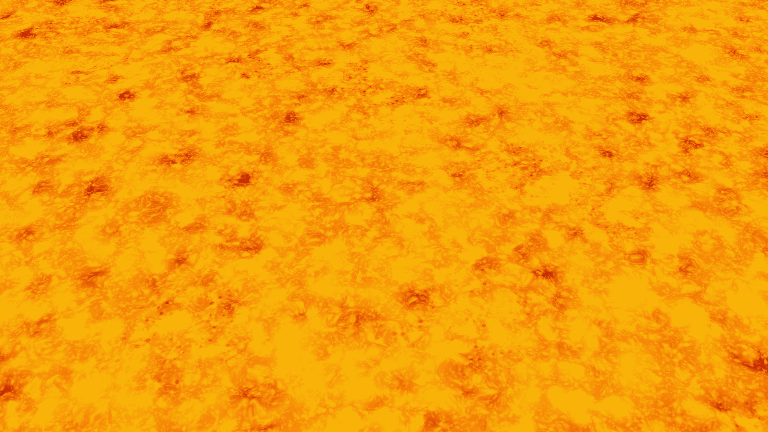
Give the GLSL for this texture, as a WebGL 2 fragment shader.

```glsl
#version 300 es
precision highp float;
// A glowing molten plain seen at a slant, mottled with ragged dark crust.
// Cellular kernel noise is layered on the receding ground, each layer bent
// partly into ridges; its unit-variance sum picks a colour from a heat ramp.

#define HORIZON 2.0        // height of the vanishing line, in canvas heights
#define TILT 2.2           // foreshortening of the ground
#define SCALE 26.0         // cells per unit of ground
#define OCTAVES 5
#define GAIN 0.80          // strength of each finer layer
#define RIDGE 0.36         // share of veins in the finer layers
#define WARP 0.15          // raggedness of the patches
#define CONTRAST 0.95
#define COOLING -0.19      // shifts the whole plain towards dark crust
#define SPECKLE 1.1        // darkness of the small cinders

uniform vec2 u_resolution;
out vec4 fragColor;

const vec3 HEAT[6] = vec3[6](
    vec3(0.975, 0.70, 0.03), vec3(0.97, 0.63, 0.03), vec3(0.97, 0.56, 0.03),
    vec3(0.95, 0.48, 0.02), vec3(0.90, 0.37, 0.02), vec3(0.78, 0.19, 0.02));

// Three random values in 0..1 for one cell.
vec3 hashCell(vec2 cell, uint seed) {
    uvec3 v = uvec3(uvec2(ivec2(cell)), seed) * 1664525u + 1013904223u;
    v.x += v.y * v.z; v.y += v.z * v.x; v.z += v.x * v.y;
    v ^= v >> 16u;
    v.x += v.y * v.z; v.y += v.z * v.x; v.z += v.x * v.y;
    return vec3(v & 0xffffu) / 65535.0;
}

// Sum of randomly weighted round kernels, scaled to unit variance.
float kernelNoise(vec2 p, uint seed) {
    vec2 base = floor(p);
    float sum = 0.0;
    for (int j = -1; j <= 1; j++)
    for (int i = -1; i <= 1; i++) {
        vec2 cell = base + vec2(i, j);
        vec3 rnd = hashCell(cell, seed);
        vec2 d = p - cell - rnd.xy;
        float k = max(1.0 - dot(d, d), 0.0);
        sum += (rnd.z * 2.0 - 1.0) * k * k * k;
    }
    return sum / 0.387;
}

// Scattered small dots, one per occupied cell.
float cinders(vec2 p, float blur) {
    vec2 cell = floor(p);
    vec3 rnd = hashCell(cell, 91u);
    float radius = 0.28 * smoothstep(0.45, 1.0, rnd.z);
    float dist = length(p - cell - mix(vec2(0.3), vec2(0.7), rnd.xy));
    return (1.0 - smoothstep(radius - blur, radius + blur, dist))
         * smoothstep(0.0, 0.1, radius);
}

// Layered crust; footprint is the size of a pixel in first-layer cells.
float crust(vec2 p, float footprint) {
    mat2 turn = mat2(0.8, 0.6, -0.6, 0.8) * 2.03;
    float sum = 0.0, variance = 0.0, weight = 1.0;
    for (int i = 0; i < OCTAVES; i++) {
        float n = kernelNoise(p, uint(i + 1));
        float vein = (0.798 - abs(n)) / 0.603;
        float share = i == 0 ? 0.0 : RIDGE;
        float layer = mix(n, vein, share) / length(vec2(share, 1.0 - share));
        float w = weight * (1.0 - smoothstep(0.7, 2.0, footprint));
        sum += w * layer;
        variance += w * w;
        p = turn * p + 17.3;
        footprint *= 2.03;
        weight *= GAIN;
    }
    return sum / sqrt(max(variance, 0.001));
}

vec3 heatColor(float level) {
    vec3 color = mix(HEAT[0], HEAT[1], clamp((level + 0.9) / 0.9, 0.0, 1.0));
    for (int i = 2; i < 6; i++) {
        float t = level / 0.6 - float(i - 2);
        color = mix(color, HEAT[i], clamp(t, 0.0, 1.0));
    }
    return color;
}

void main() {
    // Project the canvas onto the ground.
    vec2 uv = gl_FragCoord.xy / u_resolution.y;
    float depth = 1.0 / (HORIZON - uv.y);
    float centre = 0.5 * u_resolution.x / u_resolution.y;
    vec2 ground = vec2((uv.x - centre) * depth, TILT * depth) * SCALE;
    float footprint = SCALE * TILT * depth * depth / u_resolution.y;
    footprint /= TILT * depth; // judged along the less squeezed axis

    // Ragged patches.
    vec2 bend = vec2(kernelNoise(ground * 1.7, 41u), kernelNoise(ground * 1.7, 42u));
    float level = crust(ground + WARP * 0.387 * bend, footprint);
    level = level * CONTRAST + COOLING;

    // Cinders gather in a few broad areas.
    float area = smoothstep(0.2, 1.4, kernelNoise(ground * 0.22, 51u));
    float blur = clamp(footprint * 3.0, 0.05, 0.3);
    level += SPECKLE * area * cinders(ground * 3.7, blur);

    fragColor = vec4(heatColor(level), 1.0);
}
```
